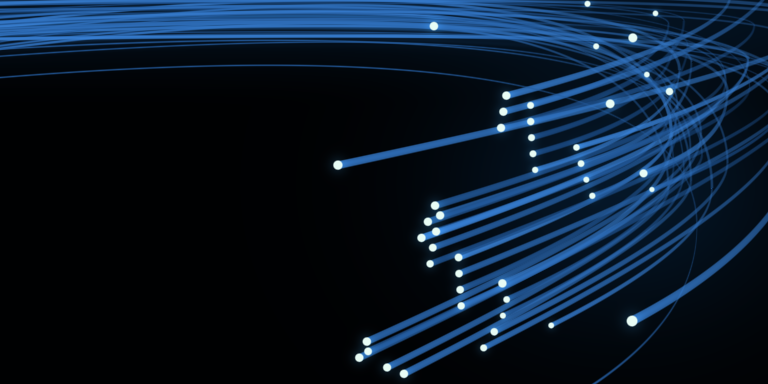
This background is drawn by a Shadertoy shader. Its source:

```glsl
// A stream of blue optical fibres sweeps along the top, bends at the right
// and fans back to glowing tips. Each fibre is two half parabolas joined at
// a vertical apex, so its distance and width follow in closed form.

float hash(float n) {
    return fract(sin(n * 12.9898) * 4375.85);
}

float cover(float dist, float halfWidth) {
    float px = 1.0 / iResolution.y;
    return 1.0 - smoothstep(halfWidth - px, halfWidth + px, dist);
}

// Curve apex + (-reach*s*s, 2*rise*s + bend*s*s): returns distance and s
vec2 halfParabola(vec2 p, vec2 apex, float reach, float rise, float bend) {
    float a = (apex.x - p.x) / reach;
    float s = (p.y - apex.y - bend * a) / (2.0 * rise);
    vec2 gradient = vec2((1.0 + s * bend / rise) / reach, s / rise);
    return vec2(abs(s * s - a) / length(gradient), s);
}

void addTip(vec2 p, vec2 center, float radius, inout vec2 light) {
    float d = length(p - center);
    light.x = max(light.x, cover(d, radius));
    light.y += 0.3 * exp(-d * d / (radius * radius * 4.0));
}

// turn: x of the apex and its height above the lower control point
// crest: highest point of the upper strand
void addFibre(vec2 p, vec2 tip, vec2 turn, vec2 crest, float radius,
              float shade, inout vec3 color, inout vec2 light) {
    float reach = turn.x - tip.x;
    float slope = 0.2 + 0.5 * max(0.6 - tip.y, 0.0) + 0.15 * (tip.x - 0.9);
    float controlY = tip.y + slope * reach;
    vec2 apex = vec2(turn.x, controlY + turn.y);
    vec3 blue = mix(vec3(0.09, 0.27, 0.49), vec3(0.23, 0.52, 0.86), shade);

    // Upper strand, fainter around the bend
    float rise = max(crest.y - apex.y, 0.06);
    vec2 upper = halfParabola(p, apex, apex.x - crest.x, rise, -rise);
    float fade = mix(0.85, 0.4, smoothstep(1.0, 1.7, p.x));
    float strand = cover(upper.x, mix(0.0015, 0.0045, shade * shade));
    color = mix(color, blue, strand * fade * step(0.0, upper.y));

    // Lower arm, widening and brightening towards its tip
    vec2 lower = halfParabola(p, apex, reach, -turn.y,
                              tip.y - controlY + turn.y);
    float along = sqrt(clamp((apex.x - p.x) / reach, 0.0, 1.0));
    float arm = cover(lower.x, radius * mix(0.25, 0.85, along));
    arm *= step(0.0, lower.y) * step(tip.x, p.x);
    float core = exp(-pow(lower.x / radius, 2.0));
    vec3 armColor = blue * mix(0.75, 1.05, core);
    color = mix(color, armColor, arm * mix(0.3, 0.85, along));

    addTip(p, tip, radius, light);
}

void mainImage(out vec4 fragColor, in vec2 fragCoord) {
    vec2 p = fragCoord / iResolution.y;
    p.x *= 2.0 * iResolution.y / iResolution.x;
    vec2 light = vec2(0.0);

    // Dark ground with a blue haze behind the fan and below the stream
    vec2 haze = (p - vec2(1.62, 0.52)) / vec2(0.55, 0.45);
    vec3 color = vec3(0.001, 0.004, 0.009);
    color += vec3(0.018, 0.085, 0.15) * exp(-1.6 * dot(haze, haze));
    color += vec3(0.01, 0.05, 0.09) * smoothstep(0.72, 0.98, p.y);

    // Dense stream of filaments from layered sines
    float bow = 0.05 * pow(p.x - 0.75, 2.0);
    float level = p.y + bow;
    float filaments = 0.6 + 0.22 * sin(level * 230.0 + p.x)
                    + 0.18 * sin(level * 410.0 - 2.0 * p.x);
    float band = exp(-pow((level - 0.953) / 0.042, 2.0));
    band *= 1.0 - smoothstep(0.9, 1.75, p.x);
    color += vec3(0.11, 0.29, 0.49) * band * filaments;

    // Fan of fibres scattered by low-discrepancy sequences
    for (int i = 0; i < 36; i++) {
        float n = float(i);
        float y = mix(0.01, 0.76, fract(n * 0.618 + 0.1));
        float spread = fract(n * 0.755 + 0.2);
        float x = 0.9 + 0.5 * y + spread * spread * min(0.3 + 1.2 * y, 0.55);
        x += 0.2 * (1.0 - smoothstep(0.0, 0.07, y));
        float h = hash(n + 1.0);
        vec2 turn = vec2(1.74 + 0.42 * h * h, 0.09 + 0.1 * hash(n + 40.0));
        vec2 crest = vec2(0.65 + 0.3 * hash(n + 80.0),
                          0.88 + 0.13 * hash(n + 120.0));
        float radius = mix(0.011, 0.006, spread * hash(n + 7.0));
        addFibre(p, vec2(x, y), turn, crest, radius,
                 hash(n + 160.0), color, light);
    }

    // Fibres that stand apart: thin outer thread, long arm, right arm
    addFibre(p, vec2(1.5, -0.03), vec2(1.815, 0.25), vec2(0.7, 0.83),
             0.004, 0.35, color, light);
    addFibre(p, vec2(0.88, 0.57), vec2(2.15, 0.1), vec2(0.9, 0.99),
             0.012, 0.8, color, light);
    addFibre(p, vec2(1.646, 0.164), vec2(2.1, 0.3), vec2(0.9, 0.97),
             0.014, 0.8, color, light);

    // Loose bright ends over the bend and the stream
    for (int i = 0; i < 7; i++) {
        float n = float(i);
        vec2 spot = vec2(1.53 + 0.25 * fract(n * 0.618),
                         0.99 - 0.27 * fract(n * 0.382 + 0.3 * n * n));
        addTip(p, spot, mix(0.007, 0.012, hash(n + 3.0)), light);
    }
    addTip(p, vec2(1.13, 0.932), 0.011, light);

    color += vec3(0.12, 0.3, 0.42) * min(light.y, 1.0);
    color = mix(color, vec3(0.91, 0.99, 0.96), light.x);
    fragColor = vec4(color, 1.0);
}
```
